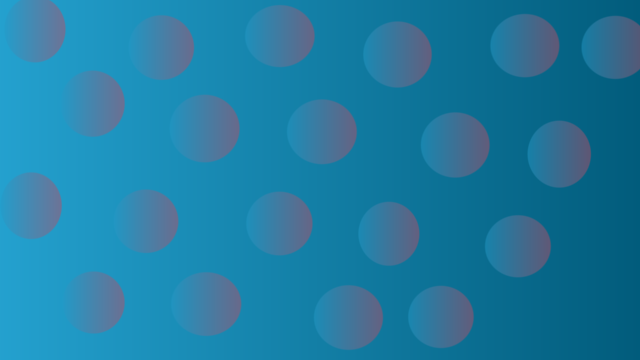
Write a WebGL 2 fragment shader that draws this background.

```glsl
#version 300 es
precision highp float;
// Loose rows of translucent discs, fading from blue to rose, over a horizontal blue gradient.

#define ROWS 4
#define SPACING vec2(0.325, 0.25)   // between discs, in canvas heights
#define FIRST_DISC vec2(0.12, 0.10) // from the top left corner
#define DISC_RADIUS vec2(0.091, 0.090)
#define RADIUS_JITTER vec2(0.007, 0.004)
#define PLACE_JITTER vec2(0.040, 0.025)
#define DISC_OPACITY 0.5
#define SKY_LEFT vec3(0.140, 0.630, 0.810)
#define SKY_RIGHT vec3(0.005, 0.360, 0.485)
#define DISC_LEFT vec3(0.140, 0.600, 0.780)
#define DISC_RIGHT vec3(0.730, 0.295, 0.395)

uniform vec2 u_resolution;
out vec4 fragColor;

// Two random values in -1..1 per cell
vec2 hashSigned(vec2 cell) {
    vec3 q = fract(cell.xyx * vec3(0.1031, 0.1030, 0.0973));
    q += dot(q, q.yzx + 33.33);
    return fract((q.xx + q.yz) * q.zy) * 2.0 - 1.0;
}

// Centre of a disc, measured from the top left
vec2 discCentre(float column, float row) {
    vec2 centre = FIRST_DISC + SPACING * vec2(column, row);
    centre.x += 0.5 * SPACING.x * mod(row, 2.0);
    // Rows sink to the right, the inner ones most
    centre.y += 0.01 * column + 0.012 * row * (3.0 - row) * (column - 1.8);
    return centre + PLACE_JITTER * hashSigned(vec2(column, row) + 7.0);
}

void main() {
    vec2 p = gl_FragCoord.xy / u_resolution.y;
    p.y = 1.0 - p.y;
    float pixel = 1.0 / u_resolution.y;

    // Background gradient
    vec3 color = mix(SKY_LEFT, SKY_RIGHT, gl_FragCoord.x / u_resolution.x);

    // Discs, with fewer in the lower rows
    for (int row = 0; row < ROWS; row++) {
        int columns = 6 - (row + 1) / 2;
        for (int column = 0; column < columns; column++) {
            vec2 cell = vec2(column, row);
            vec2 radius = DISC_RADIUS + RADIUS_JITTER * hashSigned(cell + 41.0);
            vec2 local = (p - discCentre(cell.x, cell.y)) / radius;
            float edge = (length(local) - 1.0) * radius.y;
            float coverage = 1.0 - smoothstep(-pixel, pixel, edge);
            float across = clamp(0.5 + 0.5 * local.x, 0.0, 1.0);
            vec3 tint = mix(DISC_LEFT, DISC_RIGHT, across);
            color = mix(color, tint, DISC_OPACITY * coverage);
        }
    }

    fragColor = vec4(color, 1.0);
}
```
